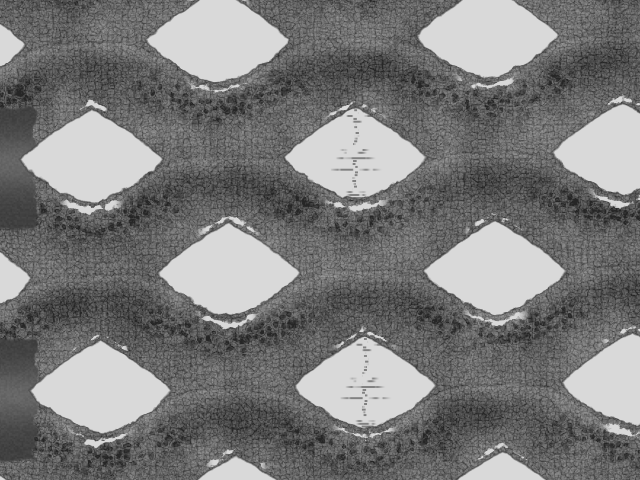
Write a Shadertoy shader that draws this pattern.

```glsl
const float TAU = 6.2831853;
const vec2 ORIGIN = vec2(0.743, 0.677);      // centre of the middle opening
const vec2 STEP_X = vec2(0.554, 0.009);      // slightly skewed lattice
const vec2 STEP_Y = vec2(-0.017, 0.484);
const vec3 PAPER = vec3(0.85);

float hash(vec2 p) {
    return fract(sin(dot(p, vec2(127.1, 311.7))) * 43758.545);
}

float noise(vec2 p) {
    vec2 i = floor(p), f = fract(p);
    f = f * f * (3.0 - 2.0 * f);
    return mix(mix(hash(i), hash(i + vec2(1, 0)), f.x),
               mix(hash(i + vec2(0, 1)), hash(i + 1.0), f.x), f.y);
}

float fbm(vec2 p) {
    float sum = 0.0, amp = 0.5;
    for (int i = 0; i < 4; i++) {
        sum += amp * noise(p);
        p = p * 2.03 + 17.3;
        amp *= 0.5;
    }
    return sum / 0.9375;
}

// Nearest distance, gap to the second nearest, random value of the cell
vec3 pebbles(vec2 p) {
    vec2 cell = floor(p);
    float near = 9.0, second = 9.0, id = 0.0;
    for (int y = -1; y <= 1; y++)
    for (int x = -1; x <= 1; x++) {
        vec2 c = cell + vec2(x, y);
        float d = length(c + 0.15 + 0.7 * vec2(hash(c), hash(c + 41.7)) - p);
        if (d < near) { second = near; near = d; id = hash(c + 9.2); }
        else second = min(second, d);
    }
    return vec3(near, second - near, id);
}

// Rounded rhombus, sharper above than below
float openingDistance(vec2 q) {
    float power = q.y > 0.0 ? 1.12 : 1.32;
    vec2 r = pow(abs(q) / vec2(0.146, q.y > 0.0 ? 0.102 : 0.089), vec2(power));
    return 0.08 * (pow(r.x + r.y, 1.0 / power) - 1.0);
}

// Local position, distance and lattice column of the nearest opening
vec4 nearestOpening(vec2 g, mat2 lattice) {
    vec4 best = vec4(0.0, 0.0, 9.0, 0.0);
    for (int i = 0; i < 2; i++) {
        vec2 id = floor(g - 0.5 * float(i) + 0.5) + 0.5 * float(i);
        vec2 jitter = vec2(hash(id + 3.0), hash(id + 8.0)) - 0.5;
        vec2 q = lattice * (g - id) - 0.008 * jitter;
        float d = openingDistance(q);
        if (d < best.z) best = vec4(q, d, id.x);
    }
    return best;
}

// Position along the wavy strand (0 crest, 1 trough) and depth below its rim
vec2 strandCoords(vec2 g) {
    vec2 result = vec2(0.0);
    for (int i = 1; i >= -1; i--) {
        float k = floor(2.0 * g.y) + float(i);
        float wave = 0.5 - 0.5 * cos(TAU * (g.x - 0.5 * k));
        float rim = 0.5 * k + 0.509 - 0.2 * wave * wave;
        if (rim > g.y) result = vec2(wave, rim - g.y);
    }
    return result;
}

float bump(float x, float width) {
    return exp(-x * x / (width * width));
}

float strandTone(vec2 p, vec2 strand) {
    vec2 warped = p + 0.007 * vec2(noise(p * 70.0), noise(p * 70.0 + 31.0));
    vec3 coarse = pebbles(warped * 70.0);
    vec3 fine = pebbles(warped * 125.0 + 5.0);
    float crest = bump(strand.x, 0.4) * bump(strand.y - 0.13, 0.09);
    float pitBand = bump(strand.y - mix(0.23, 0.1, strand.x), 0.085)
                  * smoothstep(0.0, 0.5, strand.x);
    float tone = 0.41 + 0.17 * (fbm(p * 14.0) - 0.5);
    tone += 0.06 * bump(strand.y, 0.06) - 0.12 * crest - 0.05 * pitBand;
    tone += 0.09 * smoothstep(0.0, 0.3, coarse.y) - 0.06;
    tone += 0.07 * smoothstep(0.0, 0.35, fine.y) - 0.045;
    float pit = smoothstep(0.5, 0.25, coarse.x) * step(0.35, coarse.z);
    tone -= 0.19 * pit * pitBand;
    tone -= 0.09 * bump(strand.y - 0.006 * noise(p * 50.0), 0.008);
    return tone + 0.16 * (noise(p * 330.0) - 0.5);
}

// Ragged horizontal dashes around the vertical axis of an opening
float streaks(vec2 q) {
    float row = q.y * 170.0, id = floor(row);
    float reach = 0.004 + 0.075 * pow(hash(vec2(id, 4.0)), 5.0);
    float offset = 0.008 * (hash(vec2(id, 7.0)) - 0.5);
    float dash = smoothstep(reach, 0.5 * reach, abs(q.x - offset));
    float broken = smoothstep(0.25, 0.6, noise(vec2(q.x * 90.0, id)));
    return dash * broken * smoothstep(0.5, 0.2, abs(fract(row) - 0.5));
}

void mainImage(out vec4 fragColor, in vec2 fragCoord) {
    vec2 p = fragCoord / iResolution.y;
    float aa = 1.0 / iResolution.y;
    mat2 lattice = mat2(STEP_X, STEP_Y);
    vec2 g = inverse(lattice) * (p - ORIGIN);
    vec4 opening = nearestOpening(g, lattice);
    vec2 q = opening.xy;
    float rough = mix(0.014, 0.006, smoothstep(-0.05, 0.0, q.y));
    float d = opening.z + rough * (fbm(p * 55.0) - 0.5);

    // Pebbled strands
    float tone = strandTone(p, strandCoords(g + 0.012 * (noise(p * 35.0) - 0.5)));

    // Smooth worn patches at the left border
    float row = fract(g.y + 0.53) - 0.5;
    float ragged = 0.03 * (fbm(p * 32.0) - 0.5);
    float patchMask = smoothstep(0.003, -0.003, p.x - 0.075 + ragged)
                    * smoothstep(0.01, -0.01, abs(row) - 0.26 + ragged);
    float smoothTone = 0.25 + 0.15 * bump(row - 0.02, 0.12)
                     + 0.05 * (noise(p * 300.0) - 0.5);
    tone = mix(tone, smoothTone, patchMask);

    // Bright chips beside the top and bottom corners
    float chipLine = abs(d - (q.y < 0.0 ? 0.018 : 0.011));
    float chipNoise = fbm(p * vec2(65.0, 80.0) + 12.0);
    float chipWidth = 0.019 * (chipNoise - (q.y < 0.0 ? 0.3 : 0.46));
    float chips = smoothstep(aa, -aa, chipLine - chipWidth)
                * smoothstep(0.075, 0.045, abs(q.x));
    tone = mix(tone, PAPER.x, chips * (1.0 - patchMask));

    // Openings with a dark outline; the central column is streaked
    tone = mix(tone, 0.23, 0.75 * smoothstep(0.002 + aa, 0.0, abs(d)));
    float streaked = step(abs(opening.w), 0.1) * streaks(q);
    vec3 inside = mix(PAPER, vec3(0.42), 0.8 * streaked);
    vec3 color = mix(vec3(clamp(tone, 0.15, 0.85)), inside, smoothstep(aa, -aa, d));
    fragColor = vec4(color, 1.0);
}
```
